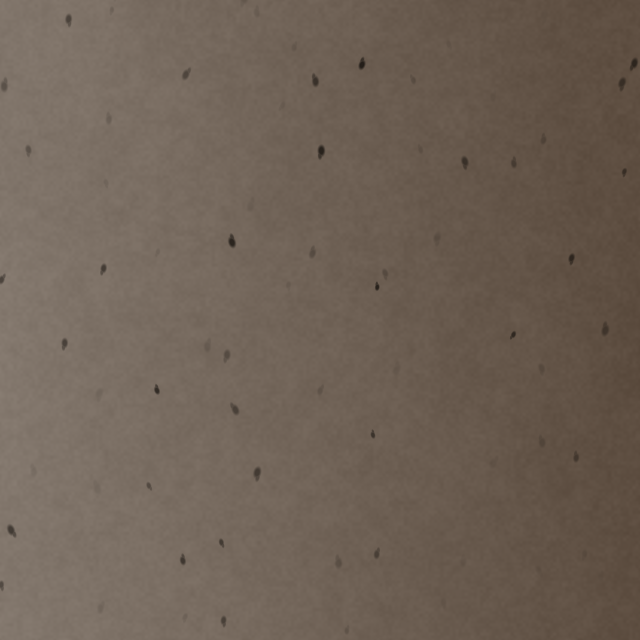
Reproduce this texture procedurally as a three.js fragment shader.

```glsl
varying vec2 vUv;

const vec3 LIGHT_SIDE = vec3(0.512, 0.467, 0.426);
const vec3 DARK_SIDE = vec3(0.362, 0.300, 0.248);
const vec3 SPECK_COLOR = vec3(0.075, 0.060, 0.045);
const float SHADE_TILT = 0.06;        // how far the shading leans with height
const float GRAIN_SCALE = 210.0;
const float GRAIN_AMOUNT = 0.036;
const float MOTTLE_SCALE = 42.0;
const float MOTTLE_AMOUNT = 0.016;
const float CLOUD_SCALE = 7.0;
const float CLOUD_AMOUNT = 0.012;
const float SPECK_CELLS = 9.0;
const float SPECK_SHARE = 0.85;       // part of the cells that hold a speck
const vec2 SPECK_RADIUS = vec2(0.0047, 0.0074);
const float SPECK_SOFTNESS = 0.5;     // edge blur, relative to the radius
const float FAINTEST = 0.09;
const float DARKEST = 0.95;

float hash(vec2 p) {
  vec3 q = fract(vec3(p.xyx) * 0.1031);
  q += dot(q, q.yzx + 33.33);
  return fract((q.x + q.y) * q.z);
}

vec2 hash2(vec2 p) {
  return vec2(hash(p + 17.3), hash(p + 71.9));
}

float valueNoise(vec2 p) {
  vec2 cell = floor(p);
  vec2 f = fract(p);
  f = f * f * (3.0 - 2.0 * f);
  float low = mix(hash(cell), hash(cell + vec2(1.0, 0.0)), f.x);
  float high = mix(hash(cell + vec2(0.0, 1.0)), hash(cell + vec2(1.0)), f.x);
  return mix(low, high, f.y);
}

float softBlob(vec2 p, vec2 radius) {
  return 1.0 - smoothstep(1.0 - SPECK_SOFTNESS, 1.0 + SPECK_SOFTNESS, length(p / radius));
}

// Upright oval with a small offset tail, giving each pit an uneven outline
float speckShape(vec2 p, vec2 seed) {
  float angle = (hash(seed + 5.7) - 0.5) * 0.8;
  float c = cos(angle);
  float s = sin(angle);
  p = mat2(c, -s, s, c) * p;
  vec2 radius = SPECK_RADIUS * mix(0.65, 1.1, hash(seed + 9.1));
  vec2 side = sign(hash2(seed + 3.3) - 0.5);
  float body = softBlob(p, radius);
  float tail = softBlob(p - side * radius * vec2(0.45, 0.95), radius * vec2(0.6, 0.75));
  return max(body, tail * 0.7);
}

// Many faint specks and a few dark ones, weaker towards the dark side
float speckCover(vec2 uv) {
  vec2 home = floor(uv * SPECK_CELLS);
  float cover = 0.0;
  for (int y = -1; y <= 1; y++) {
    for (int x = -1; x <= 1; x++) {
      vec2 cell = home + vec2(float(x), float(y)) + 40.0;
      vec2 center = (cell - 40.0 + hash2(cell)) / SPECK_CELLS;
      float rank = hash(cell + 23.5);
      float strength = mix(FAINTEST, DARKEST, rank * rank * rank);
      strength *= mix(1.1, 0.7, clamp(center.x, 0.0, 1.0));
      float present = step(hash(cell + 51.2), SPECK_SHARE);
      cover = max(cover, present * strength * speckShape(uv - center, cell));
    }
  }
  return min(cover, 1.0);
}

void main() {
  // Sideways shading
  float shade = clamp(vUv.x + SHADE_TILT * (vUv.y - 0.5), 0.0, 1.0);
  vec3 color = mix(LIGHT_SIDE, DARK_SIDE, shade);

  // Paper grain at three sizes
  float fine = valueNoise(vUv * GRAIN_SCALE) + valueNoise(vUv.yx * GRAIN_SCALE * 0.6 + 31.0) - 1.0;
  float mottle = valueNoise(vUv * MOTTLE_SCALE + 90.0) - 0.5;
  float cloud = valueNoise(vUv * CLOUD_SCALE + 150.0) - 0.5;
  color += fine * GRAIN_AMOUNT * 0.5 + mottle * MOTTLE_AMOUNT + cloud * CLOUD_AMOUNT;

  // Dark pits
  color = mix(color, SPECK_COLOR, speckCover(vUv));
  gl_FragColor = vec4(color, 1.0);
}
```
